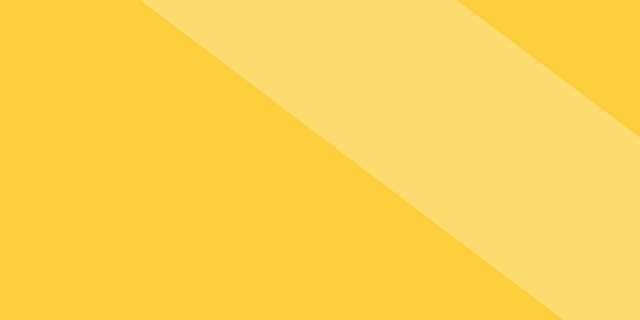
Reproduce this background procedurally as a WebGL 1 fragment shader.

```glsl
precision highp float;
// A wide pale diagonal band falling to the right across a flat golden background.
uniform vec2 u_resolution;

// Signed distance to a slanted edge, positive on its right side.
// topX is where the edge meets the top; run is its shift in x per unit of descent.
float edgeDistance(vec2 p, float topX, float run) {
  return (p.x - topX - run * (1.0 - p.y)) / length(vec2(1.0, run));
}

void main() {
  // Canvas spans 2 by 1 units
  vec2 p = gl_FragCoord.xy / u_resolution * vec2(2.0, 1.0);
  float pixel = 1.0 / u_resolution.y;

  // Band between its lower left and upper right edges
  float lowerEdge = edgeDistance(p, 0.4375, 1.323);
  float upperEdge = edgeDistance(p, 1.427, 1.333);
  float inside = min(lowerEdge, -upperEdge);
  float band = clamp(inside / pixel + 0.5, 0.0, 1.0);

  vec3 gold = vec3(0.992, 0.812, 0.235);
  vec3 paleGold = vec3(0.992, 0.859, 0.431);
  gl_FragColor = vec4(mix(gold, paleGold, band), 1.0);
}
```
